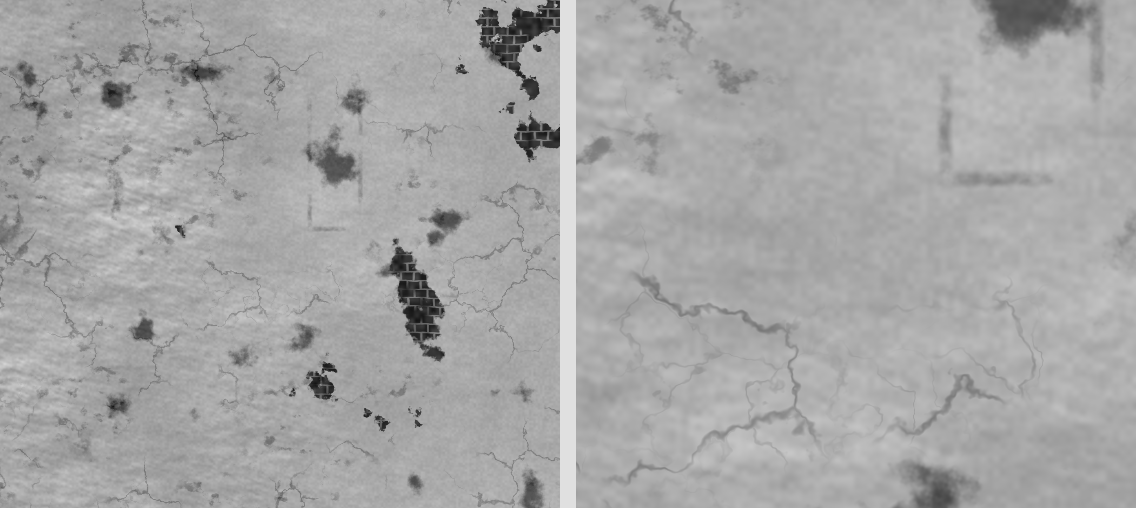
Left, the full canvas; right, a detail of the centre.
Reproduce this texture procedurally as a WebGL 1 fragment shader.

```glsl
precision highp float;
// Weathered grey plaster wall: side-lit relief that is rougher on the left,
// cellular hairline cracks, scattered stains, a faint sunken frame,
// and dark gaps where the plaster has fallen away from the masonry.
uniform vec2 u_resolution;

#define BASE_TONE 0.678
#define RELIEF_ROUGH 0.50
#define RELIEF_SMOOTH 0.17
#define LIGHT_STEP 0.0035
#define MOTTLE 0.085
#define GRAIN 0.022
#define CRACK_DEPTH 0.17
#define SPECK_DEPTH 0.20
#define STAIN_DEPTH 0.36
#define STAIN_COUNT 20
#define GAP_TONE 0.13
#define JOINT_TONE 0.43

float hash(vec2 p) {
  vec3 q = fract(vec3(p.xyx) * 0.1031);
  q += dot(q, q.yzx + 33.33);
  return fract((q.x + q.y) * q.z);
}

vec2 hash2(vec2 p) {
  return vec2(hash(p), hash(p + 57.3));
}

// Smooth lattice noise in -1..1
float noise(vec2 p) {
  vec2 i = floor(p), f = fract(p);
  f = f * f * (3.0 - 2.0 * f);
  float low = mix(hash(i), hash(i + vec2(1, 0)), f.x);
  float high = mix(hash(i + vec2(0, 1)), hash(i + 1.0), f.x);
  return 2.0 * mix(low, high, f.y) - 1.0;
}

float fbm(vec2 p) {
  float sum = 0.0, amp = 0.5;
  for (int i = 0; i < 5; i++) {
    sum += amp * noise(p);
    p = mat2(0.96, 0.28, -0.28, 0.96) * p * 2.07 + 19.7;
    amp *= 0.55;
  }
  return sum;
}

// Cellular noise: gap between the two nearest points, zero on cell borders
float cellEdge(vec2 p) {
  vec2 i = floor(p), f = fract(p);
  float near = 9.0, next = 9.0;
  for (int y = -1; y <= 1; y++)
    for (int x = -1; x <= 1; x++) {
      vec2 o = vec2(float(x), float(y));
      float d = length(o + hash2(i + o) - f);
      next = min(next, max(near, d));
      near = min(near, d);
    }
  return next - near;
}

// Plaster height, drawn out along slightly falling ridges
float height(vec2 p) {
  return fbm(vec2(p.x * 0.62, p.y + 0.2 * p.x) * 9.0 + 40.0);
}

float gap(vec2 p, vec2 centre, vec2 radius, float ragged) {
  float body = 1.0 - length((p - centre) / radius);
  return smoothstep(0.0, 0.22, body + ragged);
}

void main() {
  vec2 p = gl_FragCoord.xy / u_resolution.y;
  float right = u_resolution.x / u_resolution.y;

  // Broad layered sines steer where the wall is rough or worn
  float broad = 0.5 * sin(5.0 * p.x + 2.0 * sin(4.0 * p.y + 1.0))
              + 0.5 * sin(7.0 * p.y - 3.0 * p.x + 1.5 * sin(6.0 * p.x));
  float rough = 1.0 - smoothstep(0.2, 0.8, p.x + 0.13 * broad);
  float ragged = fbm(p * 23.0 + 7.0);
  float patches = fbm(p * 4.0 + 90.0);

  // Relief lit from above left
  vec2 toLight = LIGHT_STEP * vec2(-0.5, 0.87);
  float slope = height(p - toLight) - height(p + toLight);
  float tone = BASE_TONE - 0.025 * rough + MOTTLE * patches + 0.012 * broad;
  tone += slope * mix(RELIEF_SMOOTH, RELIEF_ROUGH, rough) * (1.0 + patches);
  tone += GRAIN * (noise(p * 230.0) + 0.5 * noise(p * 110.0));

  // Hairline cracks and clustered specks
  vec2 bent = p + 0.035 * vec2(ragged, fbm(p * 19.0 + 61.0));
  float worn = smoothstep(0.0, 0.35, fbm(p * 7.0 + 130.0));
  float coarse = 1.0 - smoothstep(0.0, 0.055, cellEdge(bent * 8.0));
  float fine = 1.0 - smoothstep(0.0, 0.08, cellEdge(bent * 19.0 + 5.0));
  tone -= CRACK_DEPTH * worn * max(coarse, 0.6 * fine * smoothstep(-0.1, 0.3, patches));
  float specks = smoothstep(0.22, 0.6, fbm(p * vec2(36.0, 44.0) + 11.0));
  tone -= SPECK_DEPTH * specks * smoothstep(-0.05, 0.4, fbm(p * 5.0 + 33.0));

  // Scattered smudged stains
  float stain = 0.0;
  for (int i = 0; i < STAIN_COUNT; i++) {
    vec2 id = vec2(float(i), 3.0);
    vec2 centre = hash2(id) * vec2(right, 0.92);
    vec2 radius = 0.018 + 0.034 * hash2(id + 8.0);
    float body = 1.0 - length((p - centre) / radius);
    stain = max(stain, smoothstep(0.1, 1.2, body + 1.7 * ragged) * step(-1.0, body));
  }
  tone -= STAIN_DEPTH * stain;

  // Faint upright frame
  vec2 side = abs(p - vec2(0.66, 0.68) + 0.004 * ragged) - vec2(0.05, 0.13);
  float frame = 1.0 - smoothstep(0.001, 0.007, abs(max(side.x, side.y)));
  tone -= 0.16 * frame * smoothstep(-0.2, 0.4, ragged + 0.5 * patches);

  // Fallen plaster: a torn corner, a leaning column and a low hole
  float lost = gap(p, vec2(right - 0.03, 0.95), vec2(0.12, 0.14), 2.0 * ragged - 0.35);
  lost = max(lost, gap(p, vec2(right - 0.04, 0.73), vec2(0.06, 0.035), 1.5 * ragged - 0.15));
  vec2 lean = p + vec2(0.18 * (p.y - 0.38), 0.0);
  lost = max(lost, gap(lean, vec2(0.818, 0.385), vec2(0.042, 0.105), 0.9 * ragged));
  lost = max(lost, gap(p, vec2(0.62, 0.245), vec2(0.05, 0.034), 1.5 * ragged - 0.1));
  lost = max(lost, gap(p, vec2(0.765, 0.175), vec2(0.045, 0.025), 2.0 * ragged - 0.25));
  lost = max(lost, gap(p, vec2(0.352, 0.55), vec2(0.023, 0.028), 1.4 * ragged - 0.1));

  // Masonry courses show inside the gaps
  vec2 brick = (p + 0.003 * ragged) * vec2(38.0, 58.0);
  brick.x += 0.5 * mod(floor(brick.y), 2.0);
  vec2 joint = abs(fract(brick) - 0.5);
  float mortar = smoothstep(0.36, 0.47, max(joint.x, joint.y));
  float inside = mix(GAP_TONE, JOINT_TONE, mortar * smoothstep(-0.5, 0.5, noise(p * 42.0)));
  inside += 0.09 * noise(p * 95.0) + 0.05 * ragged;
  tone = mix(tone, inside, 0.93 * lost);

  gl_FragColor = vec4(vec3(clamp(tone, 0.07, 0.95)), 1.0);
}
```
